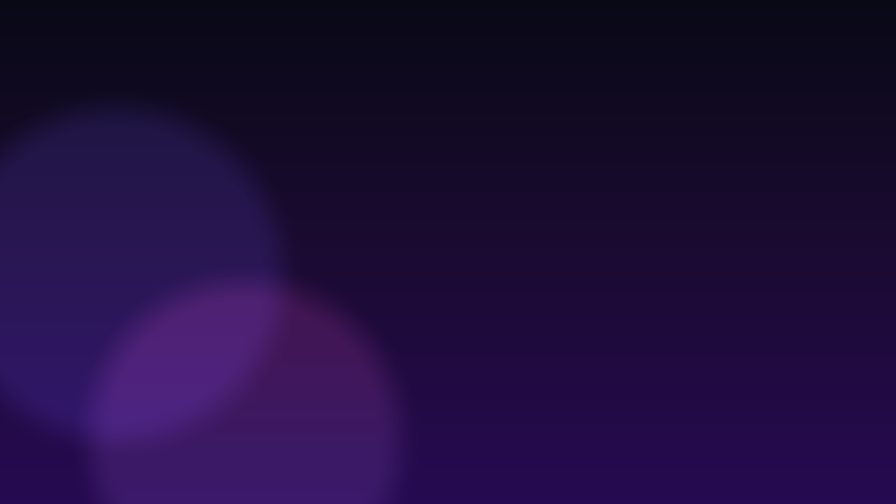
This background is drawn by a Shadertoy shader. Its source:

```glsl
// Soft-edged disc coverage: 1 inside, 0 outside
float softDisc(vec2 p, vec2 center, float radius, float blur) {
    return 1.0 - smoothstep(-blur, blur, length(p - center) - radius);
}

// Vertical night gradient, h = 0 at the bottom and 1 at the top
vec3 nightSky(float h) {
    vec3 low = vec3(0.150, 0.040, 0.320);
    vec3 middle = vec3(0.105, 0.040, 0.195);
    vec3 high = vec3(0.035, 0.035, 0.085);
    return h < 0.5 ? mix(low, middle, h * 2.0) : mix(middle, high, h * 2.0 - 1.0);
}

void mainImage(out vec4 fragColor, in vec2 fragCoord) {
    // Canvas height is one unit
    vec2 p = fragCoord / iResolution.y;
    vec3 color = nightSky(p.y);

    // Indigo glow at the left
    float indigoDisc = softDisc(p, vec2(0.231, 0.456), 0.328, 0.045);
    color += indigoDisc * vec3(0.055, 0.045, 0.128);

    // Magenta glow, turning violet towards the bottom
    float magentaDisc = softDisc(p, vec2(0.486, 0.132), 0.306, 0.045);
    vec3 magentaGlow = mix(vec3(0.085, 0.060, 0.100), vec3(0.140, 0.045, 0.100),
                           smoothstep(0.0, 0.4, p.y));
    color += magentaDisc * magentaGlow;

    fragColor = vec4(color, 1.0);
}
```
